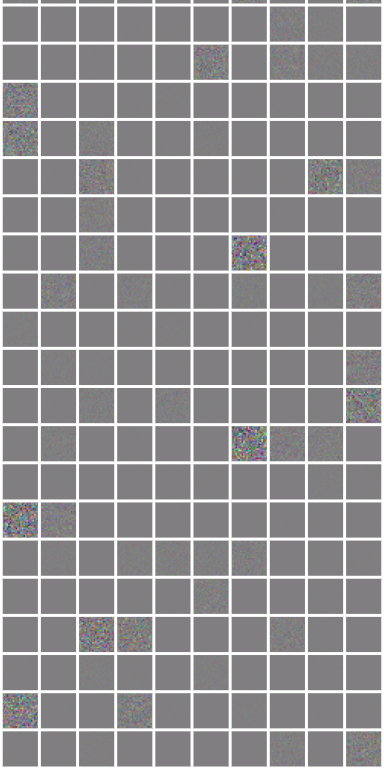
Write a Shadertoy shader that draws this pattern.

```glsl
// Grid of grey square tiles split by thin white lines, ten across and
// twenty down plus a sliver at the top. Line coverage comes from the distance
// to the nearest line; a hash gives a few tiles a coloured speckle.

const float PITCH = 0.09935;            // tile spacing, in canvas widths
const float LINE_WIDTH = 0.0078;        // in canvas widths
const vec2 GRID_ORIGIN = vec2(0.5, 0.0); // a line crossing, in canvas widths
const vec3 TILE_COLOR = vec3(0.500, 0.495, 0.500);
const vec3 LINE_COLOR = vec3(0.995);
const float GRAINS = 25.0;              // speckle cells along a tile side
const float SPECKLE_GAIN = 0.42;        // contrast of the noisiest tile
const float SPECKLE_RARITY = 16.0;      // higher leaves fewer noisy tiles

// Integer hash of a lattice cell, three values in 0..1
vec3 hash3(ivec2 cell, uint seed) {
    uvec3 v = uvec3(uint(cell.x + 4096), uint(cell.y + 4096), seed);
    v = v * 1664525u + 1013904223u;
    v.x += v.y * v.z; v.y += v.z * v.x; v.z += v.x * v.y;
    v ^= v >> 16u;
    v.x += v.y * v.z; v.y += v.z * v.x; v.z += v.x * v.y;
    return vec3(v >> 8u) / 16777216.0;
}

// Signed grain, cubed so that strong specks are sparse
vec3 grain(ivec2 cell) {
    vec3 s = hash3(cell, 7u) * 2.0 - 1.0;
    return s * s * s;
}

// Smoothly interpolated colour speckle
vec3 speckle(vec2 p) {
    ivec2 c = ivec2(floor(p));
    vec2 f = smoothstep(0.0, 1.0, fract(p));
    vec3 low = mix(grain(c), grain(c + ivec2(1, 0)), f.x);
    vec3 high = mix(grain(c + ivec2(0, 1)), grain(c + ivec2(1, 1)), f.x);
    return mix(low, high, f.y);
}

void mainImage(out vec4 fragColor, in vec2 fragCoord) {
    float pixel = 1.0 / iResolution.x;
    vec2 grid = (fragCoord * pixel - GRID_ORIGIN) / PITCH;

    // Tile fill, with its own speckle strength
    float strength = pow(hash3(ivec2(floor(grid)), 3u).x, SPECKLE_RARITY);
    vec3 color = TILE_COLOR + SPECKLE_GAIN * strength * speckle(grid * GRAINS);

    // Antialiased grid lines
    vec2 toLine = (0.5 - abs(fract(grid) - 0.5)) * PITCH;
    float edge = 0.5 * LINE_WIDTH - min(toLine.x, toLine.y);
    float coverage = clamp(edge / pixel + 0.5, 0.0, 1.0);

    fragColor = vec4(mix(color, LINE_COLOR, coverage), 1.0);
}
```
